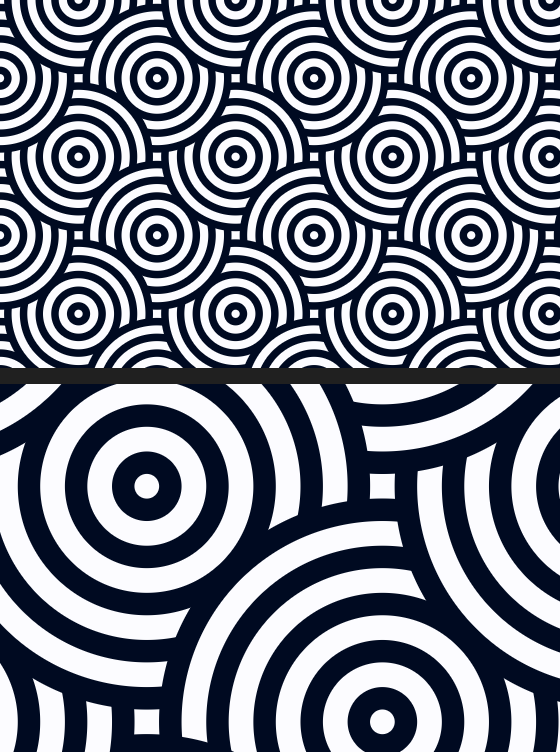
Top, the full canvas; bottom, a detail of the centre.
This pattern is drawn by a Shadertoy shader. Its source:

```glsl
// Coverage of a shape from its signed distance, softened over one pixel
float coverage(float dist, float pixel) {
    return clamp(0.5 - dist / pixel, 0.0, 1.0);
}

// Lays one disc of concentric rings over the tone beneath it
float layDisc(float under, float radius, float pixel) {
    float r = min(radius, 0.45); // keeps the rim dark
    float toRing = abs(r - round(r * 10.0) / 10.0);
    float rings = coverage(toRing - 0.0262, pixel);
    return mix(under, rings, coverage(radius - 0.474, pixel));
}

void mainImage(out vec4 fragColor, in vec2 fragCoord) {
    // One unit is the spacing between discs in a row
    float pixel = 2.343 / iResolution.y;
    vec2 p = fragCoord * pixel - vec2(0.0, 0.845);

    // Two interleaved square lattices of discs
    vec2 corner = p - round(p);
    vec2 middle = fract(p) - 0.5;
    float cornerRadius = length(corner);
    float middleRadius = length(middle);

    // The upper disc alternates by quadrant, weaving the lattices together
    bool cornerOnTop = corner.x * corner.y < 0.0;
    float lower = cornerOnTop ? middleRadius : cornerRadius;
    float upper = cornerOnTop ? cornerRadius : middleRadius;

    // White ground shows only in the small gaps between four discs
    float tone = layDisc(layDisc(1.0, lower, pixel), upper, pixel);

    vec3 navy = vec3(0.0, 0.04, 0.13);
    vec3 white = vec3(0.99, 0.99, 1.0);
    fragColor = vec4(mix(navy, white, tone), 1.0);
}
```
